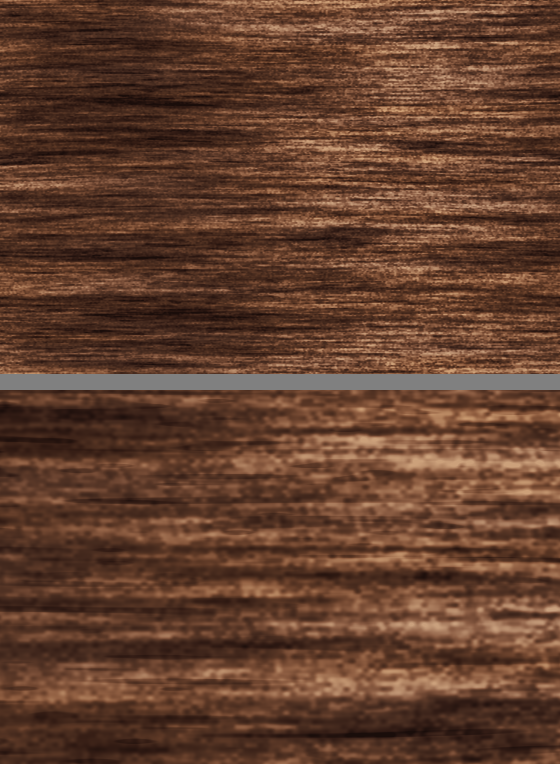
Top: the whole. Bottom: its middle third, enlarged.
Write a WebGL 2 fragment shader that draws this texture.

```glsl
#version 300 es
precision highp float;
uniform vec2 u_resolution;
out vec4 fragColor;

const float TAU = 6.2831853;

float hash(vec2 cell, float seed) {
  uvec3 q = uvec3(ivec3(cell, seed)) * uvec3(1597334673u, 3812015801u, 2798796415u);
  uint n = (q.x ^ q.y ^ q.z) * 1597334673u;
  n = (n ^ (n >> 15)) * 2246822519u;
  n ^= n >> 13;
  return float(n >> 8) / 16777216.0;
}

// One row of wrapping noise, shifted sideways by its own random amount
float rowNoise(float x, float row, float columns, float seed) {
  x = x * columns + hash(vec2(row, 7.0), seed + 50.0) * columns;
  float cell = floor(x);
  float a = hash(vec2(mod(cell, columns), row), seed);
  float b = hash(vec2(mod(cell + 1.0, columns), row), seed);
  return mix(a, b, smoothstep(0.0, 1.0, x - cell));
}

// Tiling noise in -1..1 with a whole number of cells each way
float fibre(vec2 uv, vec2 cells, float seed) {
  float y = uv.y * cells.y;
  float row = floor(y);
  float low = rowNoise(uv.x, mod(row, cells.y), cells.x, seed);
  float high = rowNoise(uv.x, mod(row + 1.0, cells.y), cells.x, seed);
  return mix(low, high, smoothstep(0.0, 1.0, y - row)) * 2.0 - 1.0;
}

vec3 woodColor(float tone) {
  vec3 c = mix(vec3(0.10, 0.05, 0.04), vec3(0.20, 0.11, 0.08), clamp((tone + 2.7) / 1.2, 0.0, 1.0));
  c = mix(c, vec3(0.28, 0.17, 0.12), clamp((tone + 1.5) / 0.9, 0.0, 1.0));
  c = mix(c, vec3(0.36, 0.22, 0.15), clamp((tone + 0.6) / 0.7, 0.0, 1.0));
  c = mix(c, vec3(0.46, 0.29, 0.20), clamp((tone - 0.1) / 0.6, 0.0, 1.0));
  c = mix(c, vec3(0.57, 0.38, 0.27), clamp((tone - 0.7) / 0.7, 0.0, 1.0));
  c = mix(c, vec3(0.69, 0.51, 0.38), clamp((tone - 1.4) / 0.8, 0.0, 1.0));
  return mix(c, vec3(0.80, 0.63, 0.48), clamp((tone - 2.2) / 1.0, 0.0, 1.0));
}

void main() {
  vec2 uv = gl_FragCoord.xy / u_resolution;

  // Gentle wander of the fibres
  vec2 p = uv;
  p.y += 0.006 * fibre(uv, vec2(3.0, 4.0), 1.0) + 0.0012 * fibre(uv, vec2(9.0, 16.0), 2.0);

  // Broad sheen: a dull upright zone on the left, a bright one on the right
  float sheen = -cos(TAU * (uv.x - 0.24));
  float tone = 0.48 * sheen + 0.5 * fibre(uv, vec2(3.0, 4.0), 3.0);

  // Bands and long streaks along the grain
  tone += 0.55 * fibre(p, vec2(3.0, 15.0), 4.0);
  tone += 0.65 * fibre(p, vec2(4.0, 43.0), 5.0);
  float crisp = 0.92 + 0.18 * sheen;
  tone += crisp * 0.95 * fibre(p, vec2(5.0, 97.0), 6.0);
  tone += crisp * 1.0 * fibre(p, vec2(9.0, 167.0), 7.0);
  tone += crisp * 0.75 * fibre(p, vec2(24.0, 223.0), 13.0);

  // Short flecks, stronger where the wood is bright
  float fleck = 0.6 * fibre(p, vec2(80.0, 211.0), 8.0) + 0.8 * fibre(p, vec2(270.0, 251.0), 9.0);
  tone += crisp * fleck * (0.95 + 0.2 * clamp(tone, -1.0, 1.5));

  // Thin dark pore lines, long ones everywhere and short ones in patches
  float crack = smoothstep(0.4, 0.75, fibre(p, vec2(8.0, 131.0), 10.0));
  float pore = smoothstep(0.35, 0.7, fibre(p, vec2(34.0, 181.0), 14.0));
  float patches = smoothstep(-0.4, 0.4, fibre(p, vec2(4.0, 13.0), 11.0));
  tone -= 0.9 * crack + 0.8 * pore * patches;

  // Slight drift between red and yellow browns
  vec3 color = woodColor(tone + 0.17);
  color *= 1.0 + vec3(0.02, 0.0, -0.05) * fibre(p, vec2(5.0, 31.0), 12.0);
  fragColor = vec4(color, 1.0);
}
```
